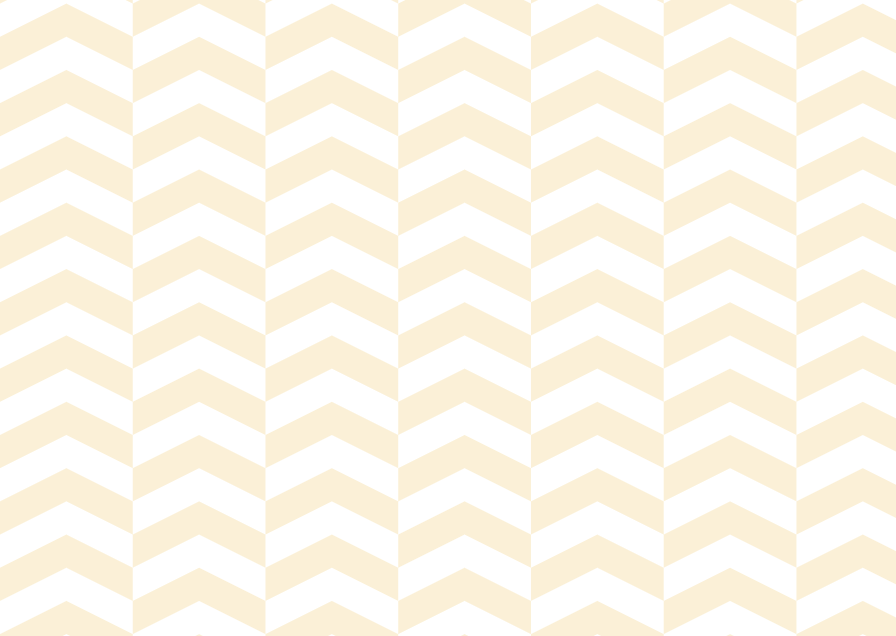
This pattern is drawn by a Shadertoy shader. Its source:

```glsl
// Pale cream and white chevron stripes whose colours swap in alternate columns.

// Lengths are fractions of the canvas width.
const float COLUMN_COUNT = 6.75;
const float COLUMN_WIDTH = 1.0 / COLUMN_COUNT;
const float STRIPE_PERIOD = 0.5 * COLUMN_WIDTH;  // one cream and one white stripe
const float STRIPE_SLOPE = 0.5;                  // drop per unit away from the column centre
const float FIRST_PEAK_DEPTH = 0.0040;           // first cream peak below the top edge
const vec3 CREAM = vec3(0.984, 0.943, 0.843);
const vec3 WHITE = vec3(1.0);

// Signed distance to the nearest edge of a square wave; positive in its first half.
float squareWaveDistance(float position, float period) {
    float phase = fract(position / period + 0.25);
    return (0.25 - abs(phase - 0.5)) * period;
}

// Sign of a distance, from -1 to 1, smoothed across one pixel.
float smoothSign(float signedDistance, float pixel) {
    return clamp(2.0 * signedDistance / pixel, -1.0, 1.0);
}

void mainImage(out vec4 fragColor, in vec2 fragCoord) {
    float pixel = 1.0 / iResolution.x;
    float x = fragCoord.x * pixel;
    float depth = (iResolution.y - fragCoord.y) * pixel;

    // Bend the stripes downward on both sides of each column centre.
    float fromCentre = abs(fract(x / COLUMN_WIDTH) - 0.5) * COLUMN_WIDTH;
    float stripeDepth = depth - FIRST_PEAK_DEPTH - STRIPE_SLOPE * fromCentre;
    float stripeDistance = squareWaveDistance(stripeDepth, STRIPE_PERIOD)
                         * inversesqrt(1.0 + STRIPE_SLOPE * STRIPE_SLOPE);

    // The product of both waves swaps the colours in every other column.
    float columnDistance = squareWaveDistance(x, 2.0 * COLUMN_WIDTH);
    float parity = smoothSign(stripeDistance, pixel) * smoothSign(columnDistance, pixel);

    fragColor = vec4(mix(WHITE, CREAM, 0.5 + 0.5 * parity), 1.0);
}
```
